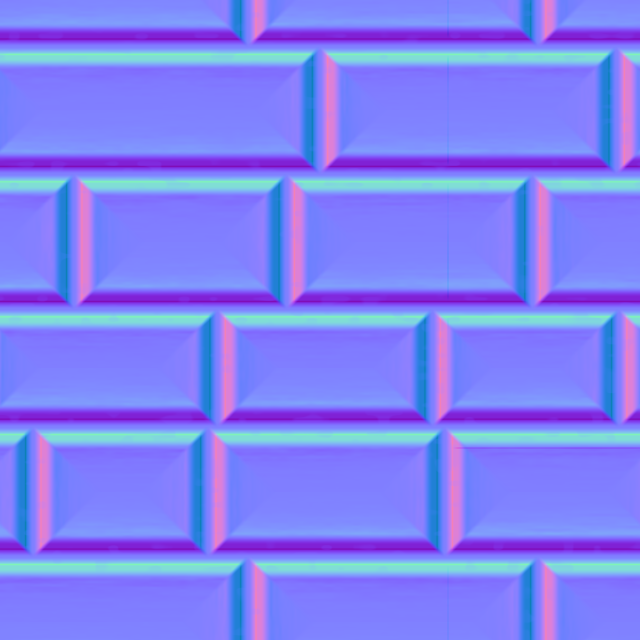
Reproduce this texture map procedurally as a WebGL 1 fragment shader.

```glsl
precision highp float;
uniform vec2 u_resolution;

#define JOINT_HALF 0.0117
#define BEVEL_START 0.007
#define BEVEL_END 0.025
#define BEVEL_SLOPE 0.74
#define JOINT_SLOPE 0.64
#define RIM_SLOPE 0.2
#define RIM_WIDTH 0.0016
#define DISH_FADE 0.021
#define MITRE 0.006
#define STREAK 0.11
#define SEAM_POS 0.7
#define SEAM_SLOPE 0.2

float hash(vec2 p) {
  p = fract(p * vec2(0.1031, 0.1137));
  p += dot(p, p.yx + 33.33);
  return fract((p.x + p.y) * p.x * 17.0);
}

float noise(vec2 p) {
  vec2 i = floor(p), f = fract(p);
  f = f * f * (3.0 - 2.0 * f);
  return mix(mix(hash(i), hash(i + vec2(1.0, 0.0)), f.x),
             mix(hash(i + vec2(0.0, 1.0)), hash(i + 1.0), f.x), f.y);
}

// Course layout: x is its upper joint, yzw are its upright joints
vec4 course(int i) {
  if (i == 0) return vec4(0.073, 0.500, 0.9635, 0.9635);
  if (i == 1) return vec4(0.272, 0.116, 0.448, 0.832);
  if (i == 2) return vec4(0.483, 0.340, 0.676, 0.9675);
  if (i == 3) return vec4(0.667, 0.052, 0.3255, 0.695);
  return vec4(0.870, 0.388, 0.841, 0.841);
}

float min3(vec3 v) { return min(v.x, min(v.y, v.z)); }

// Signed tilt across a brick edge; d is the distance into the brick
float edgeSlope(float d, float dish) {
  float outer = JOINT_SLOPE * smoothstep(-JOINT_HALF, 0.0, d);
  float bevel = BEVEL_SLOPE * (1.0 - smoothstep(BEVEL_START, BEVEL_END, d));
  float slope = mix(outer, bevel, smoothstep(-0.001, 0.001, d));
  slope += RIM_SLOPE * exp(-d * d / (RIM_WIDTH * RIM_WIDTH));
  float sunk = smoothstep(BEVEL_START, BEVEL_END, d);
  return slope - dish * sunk * exp(-max(d - BEVEL_END, 0.0) / DISH_FADE);
}

// Fine scratches that run along an edge
float streaks(float along, float across) {
  float fine = noise(vec2(along * 14.0, across * 210.0)) - 0.5;
  float rough = noise(vec2(along * 70.0, across * 260.0) + 40.0) - 0.5;
  return STREAK * (fine + 0.5 * rough);
}

float hairline(float x) {
  return 1.0 - smoothstep(0.0005, 0.002, abs(x));
}

void main() {
  vec2 uv = gl_FragCoord.xy / u_resolution;
  vec2 p = vec2(uv.x, 1.0 - uv.y);

  // Nearest joints above and below, wrapping around the tile
  float above = 1.0, below = 1.0;
  vec3 uprights = vec3(0.0);
  for (int i = 0; i < 5; i++) {
    vec4 c = course(i);
    float gap = fract(p.y - c.x);
    if (gap < above) {
      above = gap;
      uprights = c.yzw;
    }
    below = min(below, fract(c.x - p.y));
  }
  float left = min3(fract(p.x - uprights));
  float right = min3(fract(uprights - p.x));

  // Distance into the brick and facing of the closest sides
  vec2 d = vec2(min(left, right), min(above, below)) - JOINT_HALF;
  vec2 facing = vec2(left < right ? 1.0 : -1.0, above < below ? 1.0 : -1.0);
  vec2 dish = vec2(left < right ? 0.16 : 0.13, above < below ? 0.14 : 0.23);
  dish *= 0.8 + 0.4 * noise(p * 9.0);

  // Mitred bevels
  float w = smoothstep(-MITRE, MITRE, d.x - d.y);
  vec2 tilt = facing * vec2(edgeSlope(d.x, dish.x), edgeSlope(d.y, dish.y));
  tilt *= vec2(1.0 - w, w);

  // Wear, strongest just inside the bevel
  float inside = min(d.x, d.y);
  float face = smoothstep(0.012, BEVEL_END, inside);
  float wear = face * exp(-max(inside - BEVEL_END, 0.0) / 0.025);
  tilt += wear * vec2((1.0 - w) * streaks(p.y, p.x), w * streaks(p.x, p.y));
  float chips = smoothstep(0.66, 0.85, noise(p * vec2(45.0, 90.0)));
  tilt *= 1.0 - 0.12 * chips * (1.0 - smoothstep(0.0, 0.018, abs(inside)));

  // Faint seams broken by the joints
  float body = smoothstep(0.0, 0.01, inside);
  float acrossSeam = hairline(p.y - SEAM_POS) * step(SEAM_POS, p.x);
  float uprightSeam = hairline(p.x - SEAM_POS) * noise(vec2(3.0, p.y * 12.0));
  tilt -= SEAM_SLOPE * body * vec2(uprightSeam, acrossSeam);

  // Pack the unit normal into colour
  tilt *= min(1.0, 0.96 / max(length(tilt), 0.001));
  vec3 normal = vec3(tilt, sqrt(1.0 - dot(tilt, tilt)));
  gl_FragColor = vec4(0.5 + 0.5 * normal, 1.0);
}
```
